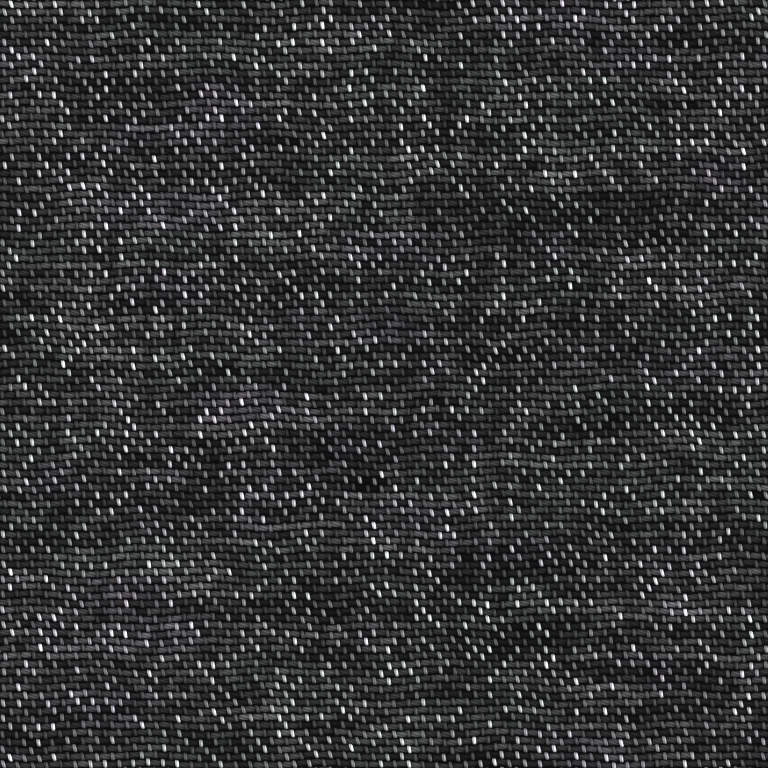
A Shadertoy shader for this texture:

```glsl
// Charcoal plain-weave cloth: broad dark weft bars alternate with narrow, leaning,
// pale warp stitches on a checkerboard of crossings. Layered sines with a random
// phase per thread give slubs and streaks; hashes vary each stitch. It tiles.

const vec2  THREADS     = vec2(106.0, 100.0); // warps across, wefts down (even)
const vec2  WEFT_HALF   = vec2(0.74, 0.40);   // half sizes, in cells
const vec2  WARP_HALF   = vec2(0.27, 0.53);
const float WARP_LEAN   = 0.22;
const float EDGE        = 0.10;               // edge softness, in cells
const float WOBBLE      = 0.16;               // thread drift, in cells
const float JITTER      = 0.16;               // stitch displacement, in cells
const float GAP_LEVEL   = 0.055;
const vec2  WEFT_RANGE  = vec2(0.17, 0.35);
const vec2  WARP_RANGE  = vec2(0.36, 1.10);
const float WEFT_STREAK = 0.34;
const float WARP_STREAK = 0.24;
const vec3  COOL_TINT   = vec3(0.97, 1.02, 0.99);
const vec3  WARM_TINT   = vec3(1.02, 0.98, 1.04);
const int   SAMPLES     = 2;                  // per axis, for smoothing
const float TAU         = 6.28318;

float hash(vec2 p) {
    vec3 q = fract(p.xyx * 0.1031);
    q += dot(q, q.yzx + 33.33);
    return fract((q.x + q.y) * q.z);
}

// Uneven thickness along one thread; whole frequencies keep it seamless.
float slub(float along, float seed) {
    float sum = 0.0;
    for (int i = 1; i <= 4; i++) {
        float k = float(i);
        sum += sin(TAU * (along * (2.0 * k - 1.0) + hash(vec2(seed, k)))) / k;
    }
    return 0.6 * sum;
}

float roundedBox(vec2 p, vec2 halfSize, float radius) {
    vec2 d = abs(p) - halfSize + radius;
    return length(max(d, 0.0)) + min(max(d.x, d.y), 0.0) - radius;
}

float cover(float d) {
    return 1.0 - smoothstep(-EDGE, EDGE, d);
}

// Horizontal bar, rounded across and lit from above, with twisted fibres.
float weftStitch(vec2 p, float rnd) {
    float body = cover(roundedBox(p, WEFT_HALF, 0.25));
    float roundness = 1.0 - 2.6 * (p.y - 0.06) * (p.y - 0.06);
    float ends = 1.0 - 0.55 * p.x * p.x;
    float fibre = 0.88 + 0.16 * sin(p.y * 15.0 + p.x * 5.0 + rnd * TAU);
    return body * roundness * ends * fibre * mix(WEFT_RANGE.x, WEFT_RANGE.y, rnd);
}

// Leaning vertical stitch, brightest at its raised middle.
float warpStitch(vec2 p, float rnd) {
    p.x += WARP_LEAN * p.y;
    float body = cover(roundedBox(p, WARP_HALF, 0.22));
    float crown = 1.0 - 1.9 * p.y * p.y;
    float side = 0.88 + 0.8 * p.x;
    float fibre = 0.92 + 0.12 * sin(p.x * 16.0 - p.y * 4.0 + rnd * TAU);
    return body * crown * side * fibre * mix(WARP_RANGE.x, WARP_RANGE.y, rnd * rnd);
}

vec3 cloth(vec2 uv) {
    // Slow drift of the threads
    vec2 drift = sin(TAU * (uv.yx * vec2(5.0, 4.0) + uv * vec2(2.0, 3.0)))
               + 0.6 * sin(TAU * (uv.yx * vec2(11.0, 9.0) - uv * 3.0));
    vec2 p = uv * THREADS + WOBBLE * drift;
    vec2 home = floor(p);
    float level = GAP_LEVEL;

    // Nearby crossings; the brightest, topmost stitch wins
    for (int y = -1; y <= 1; y++)
    for (int x = -1; x <= 1; x++) {
        vec2 cell = home + vec2(x, y);
        vec2 id = mod(cell, THREADS);
        vec2 along = id / THREADS;
        float rnd = hash(id + 7.0);
        vec2 shift = vec2(hash(id + 31.0), hash(id + 67.0)) - 0.5;
        vec2 q = p - cell - 0.5 - JITTER * shift;

        float weftTone = slub(along.x, id.y) + 0.5 * slub(along.x, floor(id.y / 4.0) + 211.0);
        float warpTone = slub(along.y, id.x + 401.0);
        float stitch;
        if (mod(id.x + id.y, 2.0) < 0.5) {
            stitch = warpStitch(q, rnd) * (1.0 + WARP_STREAK * warpTone + 0.12 * weftTone);
        } else {
            stitch = weftStitch(q, rnd) * (1.0 + WEFT_STREAK * weftTone + 0.10 * warpTone);
        }
        level = max(level, stitch);
    }

    // Faint drift between greenish and violet greys
    float hue = 0.5 + 0.35 * slub(uv.x, floor(mod(home.y, THREADS.y) / 5.0) + 601.0);
    return level * mix(COOL_TINT, WARM_TINT, clamp(hue, 0.0, 1.0));
}

void mainImage(out vec4 fragColor, in vec2 fragCoord) {
    vec3 sum = vec3(0.0);
    for (int j = 0; j < SAMPLES; j++)
    for (int i = 0; i < SAMPLES; i++) {
        vec2 offset = (vec2(i, j) + 0.5) / float(SAMPLES) - 0.5;
        sum += cloth((fragCoord + offset) / iResolution.xy);
    }
    fragColor = vec4(clamp(sum / float(SAMPLES * SAMPLES), 0.0, 1.0), 1.0);
}
```
